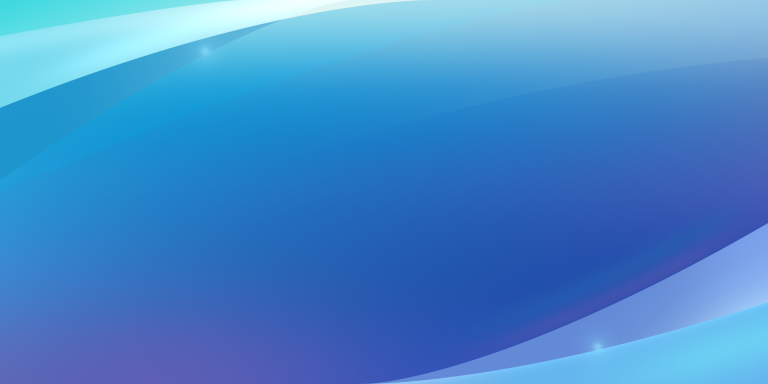
Give the GLSL for this background, as a Shadertoy shader.

```glsl
// Sweeping translucent sheets over a deep blue gradient, with two soft sparks.

// Body colours from top to bottom, at the left, centre and right
const vec3 LEFT_RAMP[5] = vec3[5](vec3(.50, .90, .95), vec3(.15, .67, .85),
    vec3(.16, .60, .84), vec3(.25, .52, .81), vec3(.35, .42, .72));
const vec3 CENTRE_RAMP[5] = vec3[5](vec3(.63, .86, .92), vec3(.15, .57, .82),
    vec3(.14, .42, .74), vec3(.14, .35, .69), vec3(.20, .33, .72));
const vec3 RIGHT_RAMP[5] = vec3[5](vec3(.58, .78, .90), vec3(.32, .50, .76),
    vec3(.27, .36, .71), vec3(.15, .28, .68), vec3(.15, .30, .70));

// Sheet colours
const vec3 VIOLET     = vec3(.42, .37, .70);
const vec3 STREAK     = vec3(.15, .40, .70);
const vec3 TEAL       = vec3(.12, .58, .80);
const vec3 HAZE       = vec3(.40, .73, .86);
const vec3 PALE_CYAN  = vec3(.46, .85, .93);
const vec3 PALE_WHITE = vec3(.78, .94, .96);
const vec3 CREST      = vec3(.87, .96, .96);
const vec3 AQUA       = vec3(.22, .85, .87);
const vec3 PERIWINKLE = vec3(.39, .54, .84);
const vec3 LILAC      = vec3(.55, .72, .90);
const vec3 SKY        = vec3(.39, .71, .93);
const vec3 BRIGHT_SKY = vec3(.42, .81, .95);
const vec3 SPARK      = vec3(.55, .88, 1.0);

// Arcs: size at the side border, x where the arc meets the border, exponent
const vec3 INNER_ARC  = vec3(.469, .91, 1.35);
const vec3 OUTER_ARC  = vec3(.281, 1.12, 1.6);
const vec3 CORNER_ARC = vec3(.094, .62, 1.2);
const vec3 FAINT_ARC  = vec3(.50, 1.50, 1.3);
const vec3 UPPER_WAVE = vec3(.419, .95, 1.45);
const vec3 LOWER_WAVE = vec3(.2135, .95, 1.6);

const vec2 SPARK_TOP    = vec2(.534, .867);
const vec2 SPARK_BOTTOM = vec2(1.557, .096);

// Power curve that keeps its sign past the border
float signedPow(float t, float e) { return sign(t) * pow(abs(t), e); }

// Depth below the top border, falling to the right
float topArc(vec3 a, float x) { return a.x * signedPow(1. - x / a.y, a.z); }

// Height above the bottom border, rising to the right
float bottomArc(vec3 a, float x) { return a.x * signedPow((x - a.y) / (2. - a.y), a.z); }

float gauss(float d, float width) { return exp(-d * d / (width * width)); }

// Coverage of the positive side of an edge
float cover(float d) {
    float w = .75 / iResolution.y;
    return smoothstep(-w, w, d);
}

// Smooth cubic ramp through five evenly spaced stops
vec3 ramp(vec3 c[5], float t) {
    float s = clamp(t, 0., 1.) * 4.;
    int i = min(int(s), 3);
    float f = s - float(i);
    vec3 a = c[i], b = c[i + 1];
    vec3 ta = .5 * (b - c[max(i - 1, 0)]);
    vec3 tb = .5 * (c[min(i + 2, 4)] - a);
    vec3 k = b - a;
    return a + f * (ta + f * (3. * k - 2. * ta - tb + f * (ta + tb - 2. * k)));
}

vec3 body(float x, float depth) {
    return ramp(LEFT_RAMP, depth) * (1. - x) * (2. - x) * .5
         + ramp(CENTRE_RAMP, depth) * x * (2. - x)
         + ramp(RIGHT_RAMP, depth) * x * (x - 1.) * .5;
}

float spark(vec2 p, vec2 centre) {
    float r = length(p - centre);
    return .5 * gauss(r, .012) + .25 * gauss(r, .04);
}

void mainImage(out vec4 fragColor, in vec2 fragCoord) {
    vec2 p = fragCoord / iResolution.xy * vec2(2., 1.);
    float x = p.x, depth = 1. - p.y;
    vec3 col = body(x, depth);

    // Violet bloom on the bottom border
    col = mix(col, VIOLET, .6 * gauss(x - .47, .45) * gauss(p.y, .2));

    // Faint veils across the body
    float faint = topArc(FAINT_ARC, x) - depth;
    col += vec3(-.02, .015, .015) * cover(faint) * exp(-abs(faint) * 8.);
    float left = 2. - x;
    float veil = .15 + .089 * left + .097 * left * left - depth;
    col += vec3(.04, .035, .015) * cover(veil) * exp(-abs(veil) * 10.) * smoothstep(.5, 2., x);

    // Streaks that follow the upper wave
    float wave = bottomArc(UPPER_WAVE, x) - p.y;
    float reach = smoothstep(1.05, 1.5, x) * (1. - smoothstep(1.75, 2., x));
    col = mix(col, STREAK, .5 * reach * gauss(wave + .075, .035));
    col = mix(col, VIOLET, .4 * reach * gauss(wave + .02, .03));

    // Upper left sheets
    float inner = topArc(INNER_ARC, x) - depth;
    float outer = topArc(OUTER_ARC, x) - depth;
    float corner = topArc(CORNER_ARC, x) - depth;
    col = mix(col, mix(TEAL, HAZE, smoothstep(.1, .8, x)), .9 * cover(inner));
    vec3 sheet = mix(PALE_CYAN, PALE_WHITE, smoothstep(0., .85, x));
    sheet += .08 * gauss(outer - .035, .035) * smoothstep(0., .35, x);
    sheet += vec3(.10, .05, .03) * gauss(corner + .02, .035);
    sheet = mix(CREST, sheet, cover(inner));
    vec3 cornerTint = mix(AQUA, PALE_WHITE, clamp(x * .9 + (depth - .02) * 2.5, 0., 1.));
    sheet = mix(sheet, cornerTint, .85 * cover(corner));
    col = mix(col, sheet, cover(outer));

    // Lower right waves
    float low = bottomArc(LOWER_WAVE, x) - p.y;
    vec3 band = mix(PERIWINKLE, LILAC, exp(-max(-low, 0.) * 12.) * smoothstep(1.5, 2., x));
    band += .07 * smoothstep(1.7, 2., x);
    col = mix(col, band, cover(wave));
    vec3 water = mix(SKY, BRIGHT_SKY, smoothstep(1.4, 1.9, x) * gauss(low - .09, .07));
    water = mix(water, LILAC, .8 * (1. - smoothstep(1., 1.4, x)));
    water += .07 * exp(-max(low, 0.) * 90.);
    col = mix(col, water, cover(low));

    // Sparks
    col = mix(col, SPARK, spark(p, SPARK_TOP) + spark(p, SPARK_BOTTOM));
    fragColor = vec4(clamp(col, 0., 1.), 1.);
}
```
